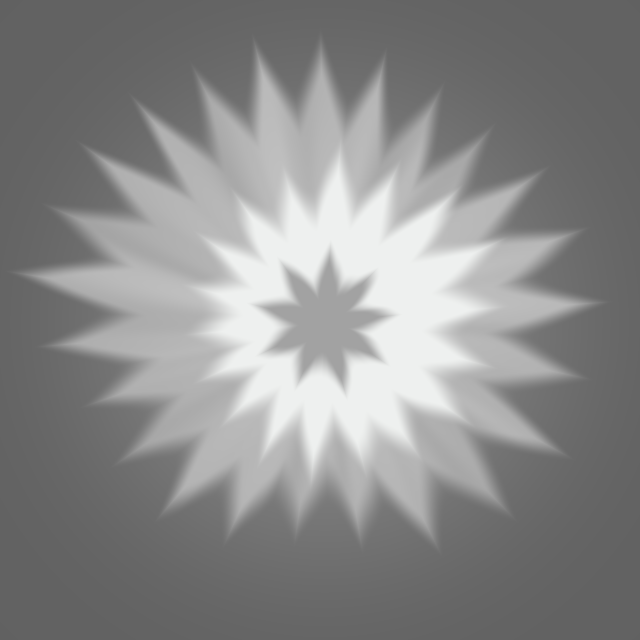
This background is drawn by a Shadertoy shader. Its source:

```glsl
// A soft grey starburst: a pale ragged corona, a white inner burst and a grey core.
// Each layer is a toothed rim in polar coordinates, feathered along the radius;
// smooth harmonics set its reach and hashed angular noise frays it into streaks.

const float TAU = 6.2831853;
const vec2 CENTRE = vec2(0.508, 0.496);

const vec3 BACKDROP = vec3(0.382);
const vec3 CORONA_DIM = vec3(0.63);
const vec3 CORONA_LIT = vec3(0.77);
const vec3 BURST_WHITE = vec3(0.935, 0.943, 0.938);
const vec3 CORE_GREY = vec3(0.635);

const float GLOW_STRENGTH = 0.14;
const float GLOW_RADIUS = 0.38;
const float CORONA_SPIKES = 24.0;
const float BURST_SPIKES = 18.0;
const float CORE_SPIKES = 9.0;
const float CORONA_FEATHER = 0.042;
const float BURST_FEATHER = 0.036;
const float CORE_FEATHER = 0.022;

float hash(vec2 p) {
    return fract(sin(dot(p, vec2(127.1, 311.7))) * 43758.5453);
}

// Smooth noise around the circle, seamless after one turn.
float ringNoise(float turn, float cells, float seed) {
    float x = turn * cells;
    float f = fract(x);
    float left = hash(vec2(mod(floor(x), cells), seed));
    float right = hash(vec2(mod(floor(x) + 1.0, cells), seed));
    return mix(left, right, f * f * (3.0 - 2.0 * f));
}

// Two octaves of angular streaks, from -1 to 1.
float streaks(float turn, float cells, float seed) {
    float broad = ringNoise(turn, cells, seed);
    float fine = ringNoise(turn, cells * 2.0, seed + 7.0);
    return 1.3 * broad + 0.7 * fine - 1.0;
}

// Pointed teeth around the circle, each with its own hashed height.
float teeth(float turn, float count, float variation, float seed) {
    float x = turn * count;
    float cell = floor(x + 0.5);
    float tooth = pow(max(1.0 - 2.0 * abs(x - cell), 0.0), 1.4);
    return tooth * (1.0 - variation * hash(vec2(mod(cell, count), seed)));
}

// One inside the rim, zero outside, blurred along the radius.
float inside(float radius, float rim, float feather) {
    return 1.0 - smoothstep(rim - feather, rim + feather, radius);
}

void mainImage(out vec4 fragColor, in vec2 fragCoord) {
    vec2 p = fragCoord / iResolution.xy - CENTRE;
    float radius = length(p);
    float angle = atan(p.y, p.x + 1e-6);
    float turn = angle / TAU;

    // Backdrop with a wide glow
    vec3 color = BACKDROP + GLOW_STRENGTH * exp(-pow(radius / GLOW_RADIUS, 3.0));

    // Outer corona: uneven reach and slightly crowded spikes
    float reach = 0.394 + 0.034 * cos(angle - 1.90)
                + 0.027 * cos(2.0 * angle + 0.84)
                + 0.020 * cos(5.0 * angle - 1.75);
    float warped = turn + 0.0083 - 0.022 * cos(angle - 0.52);
    float coronaTeeth = teeth(warped, CORONA_SPIKES, 0.2, 3.0);
    float coronaRim = reach * (0.74 + 0.29 * coronaTeeth)
                    + 0.015 * streaks(turn, 48.0, 11.0);
    float corona = inside(radius, coronaRim, CORONA_FEATHER);
    float sheen = 0.5 + 0.4 * streaks(turn + 0.03 * radius, 40.0, 23.0)
                + 1.2 * (0.28 - radius);
    color = mix(color, mix(CORONA_DIM, CORONA_LIT, clamp(sheen, 0.0, 1.0)), corona);

    // White inner burst
    float burstReach = 0.238 + 0.030 * cos(angle - 0.2);
    float burstTeeth = teeth(turn - 0.014, BURST_SPIKES, 0.4, 5.0);
    float burstRim = burstReach * (0.70 + 0.36 * burstTeeth)
                   + 0.017 * streaks(turn, 36.0, 31.0);
    float burst = inside(radius, burstRim, BURST_FEATHER);
    color = mix(color, BURST_WHITE, burst);

    // Grey core with short dark barbs
    float coreTeeth = teeth(turn - 0.0167, CORE_SPIKES, 0.25, 9.0);
    float coreRim = 0.058 + 0.050 * coreTeeth
                  + 0.008 * streaks(turn, 27.0, 41.0);
    color = mix(color, CORE_GREY, inside(radius, coreRim, CORE_FEATHER));

    fragColor = vec4(color, 1.0);
}
```
